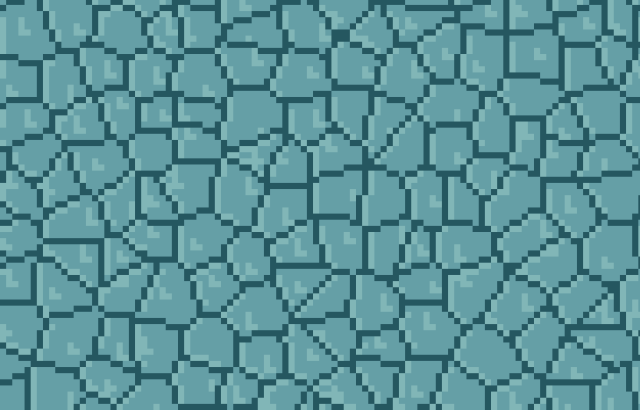
Reproduce this texture procedurally as a Shadertoy shader.

```glsl
// Pixel-art cobbles: a jittered Voronoi mosaic sampled on a coarse square grid.
// Joints are one block thick, left rims of stones are lit, and small L-shaped
// glints sit inside the stones. Block borders are smoothed to one screen pixel.

const float BLOCKS_HIGH = 66.8;   // blocks over the canvas height
const float STONE_SIZE = 7.4;     // mean stone width in blocks
const float JITTER = 0.92;

const vec3 STONE = vec3(0.398, 0.622, 0.652);
const vec3 LIGHT = vec3(0.505, 0.715, 0.718);
const vec3 JOINT = vec3(0.145, 0.342, 0.378);

float hash(vec2 p) {
    return fract(sin(dot(p, vec2(127.1, 311.7))) * 43758.5453);
}

vec2 hash2(vec2 p) {
    return vec2(hash(p), hash(p + vec2(37.2, 17.9)));
}

// Centre of the stone owned by a lattice cell, in blocks
vec2 stoneCentre(vec2 cell) {
    return (cell + 0.5 + JITTER * (hash2(cell) - 0.5)) * STONE_SIZE;
}

// Lattice cell of the stone nearest to p
vec2 nearestStone(vec2 p) {
    vec2 home = floor(p / STONE_SIZE);
    vec2 best = home;
    float bestDist = 1e9;
    for (int j = -1; j <= 1; j++)
    for (int i = -1; i <= 1; i++) {
        vec2 cell = home + vec2(i, j);
        vec2 d = stoneCentre(cell) - p;
        if (dot(d, d) < bestDist) {
            bestDist = dot(d, d);
            best = cell;
        }
    }
    return best;
}

// Nearest joint: xy = outward normal, z = distance along the dominant axis
vec3 nearestJoint(vec2 p, vec2 stone) {
    vec2 centre = stoneCentre(stone);
    vec3 joint = vec3(0.0, 0.0, 1e9);
    for (int j = -2; j <= 2; j++)
    for (int i = -2; i <= 2; i++) {
        if (i == 0 && j == 0) continue;
        vec2 other = stoneCentre(stone + vec2(i, j));
        vec2 n = normalize(other - centre);
        float d = dot(0.5 * (centre + other) - p, n) / max(abs(n.x), abs(n.y));
        if (d < joint.z) joint = vec3(n, d);
    }
    return joint;
}

// L-shaped glint: a short upright with a one-block foot
bool inGlint(vec2 block, vec2 stone) {
    vec2 r = hash2(stone + 71.3);
    vec2 corner = floor(stoneCentre(stone) + mix(vec2(-2.0, -2.5), vec2(2.0, 0.5), r));
    float height = 2.0 + floor(2.0 * hash(stone + 5.7));
    vec2 g = block - corner;
    bool upright = abs(g.x) < 0.5 && g.y > -0.5 && g.y < height - 0.5;
    bool foot = abs(g.x - 1.0) < 0.5 && abs(g.y) < 0.5;
    return hash(stone + 23.1) < 0.85 && (upright || foot);
}

vec3 blockColour(vec2 block) {
    vec2 p = block + 0.5;
    vec2 stone = nearestStone(p);
    vec3 joint = nearestJoint(p, stone);
    if (joint.z < 0.5) return JOINT;
    bool litRim = joint.z < 1.5 && joint.x < -0.38;
    return litRim || inGlint(block, stone) ? LIGHT : STONE;
}

void mainImage(out vec4 fragColor, in vec2 fragCoord) {
    float pixel = BLOCKS_HIGH / iResolution.y;
    vec2 p = fragCoord * pixel - 0.5;
    vec2 base = floor(p);

    // Blend neighbouring blocks only across a one-pixel border
    vec2 t = clamp((fract(p) - 0.5) / pixel + 0.5, 0.0, 1.0);
    vec3 colour = vec3(0.0);
    for (int j = 0; j <= 1; j++)
    for (int i = 0; i <= 1; i++) {
        vec2 corner = vec2(i, j);
        vec2 w = mix(1.0 - t, t, corner);
        if (w.x * w.y > 0.0) colour += w.x * w.y * blockColour(base + corner);
    }
    fragColor = vec4(colour, 1.0);
}
```
